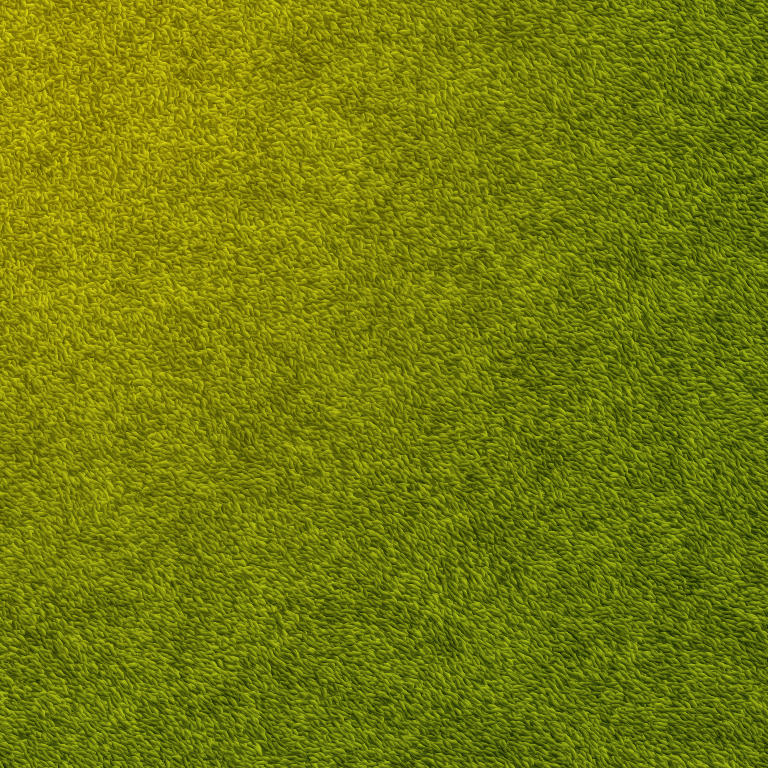
This texture is drawn by a WebGL 1 fragment shader. Its source:

```glsl
precision highp float;
// Draws a dense mat of short, embossed olive-green grass blades, lit from the upper left.
uniform vec2 u_resolution;

const float CELLS = 110.0;

float hash(vec2 p) {
  vec3 q = fract(vec3(p.xyx) * 0.1031);
  q += dot(q, q.yzx + 33.33);
  return fract((q.x + q.y) * q.z);
}

float noise(vec2 p) {
  vec2 i = floor(p), f = fract(p);
  f = f * f * (3.0 - 2.0 * f);
  float low = mix(hash(i), hash(i + vec2(1.0, 0.0)), f.x);
  float high = mix(hash(i + vec2(0.0, 1.0)), hash(i + vec2(1.0, 1.0)), f.x);
  return mix(low, high, f.y);
}

// Paints one tapered, slightly bent blade over the tone below it.
float paintBlade(float tone, vec2 p, vec2 seed, float sun, float blur) {
  float clump = noise(seed * 0.19 + 40.0);
  float spread = mix(0.9, 2.2, sun * sun);
  float angle = -0.58 + 0.9 * (clump - 0.5) + spread * (hash(seed + 3.7) - 0.5);
  vec2 along = vec2(cos(angle), sin(angle));
  float x = dot(p, along);
  float y = dot(p, vec2(-along.y, along.x));
  y += 0.3 * (hash(seed + 9.1) - 0.5) * x * x;

  float halfLength = mix(0.65, 0.9, hash(seed + 17.3)) * mix(1.0, 0.8, sun);
  float t = x / halfLength;
  float halfWidth = 0.28 * max(1.0 - t * t, 0.0);
  float cover = 1.0 - smoothstep(-blur, blur, abs(y) - halfWidth);
  cover *= step(abs(t), 1.0);

  // One flank catches the light and the other falls into shade.
  float relief = mix(0.46, 0.36, smoothstep(0.1, 0.5, sun));
  float flank = clamp(y / 0.24, -1.0, 1.0);
  float shade = 0.5 + relief * flank + 0.5 * (hash(seed + 23.9) - 0.5);
  return mix(tone, shade, cover);
}

void main() {
  vec2 uv = gl_FragCoord.xy / u_resolution;
  vec2 p = gl_FragCoord.xy / u_resolution.y * CELLS;
  vec2 cell = floor(p);
  float blur = 0.6 * CELLS / u_resolution.y;
  float sun = 1.0 - smoothstep(0.0, 1.1, distance(uv, vec2(0.05, 0.92)));

  // Overlapping layers of blades, scattered one per cell and layer.
  float tone = 0.22;
  for (int layer = 0; layer < 4; layer++) {
    for (int j = -1; j <= 1; j++) {
      for (int i = -1; i <= 1; i++) {
        vec2 home = cell + vec2(float(i), float(j));
        vec2 seed = home + float(layer) * 131.0 + 7.0;
        vec2 root = home + vec2(hash(seed), hash(seed + 57.0));
        tone = paintBlade(tone, p - root, seed, sun, blur);
      }
    }
  }

  // Broad light and soft patches, then the olive colour ramp.
  tone += 0.32 * (sun - 0.33) + 0.16 * (noise(p * 0.22) - 0.5);
  tone = clamp(tone, -0.25, 1.25);
  vec3 color = mix(vec3(0.24, 0.27, 0.03), vec3(0.68, 0.72, 0.08), tone);
  color.r += 0.1 * (sun - 0.35);
  color.b -= 0.03 * sun;
  gl_FragColor = vec4(clamp(color, 0.0, 1.0), 1.0);
}
```
